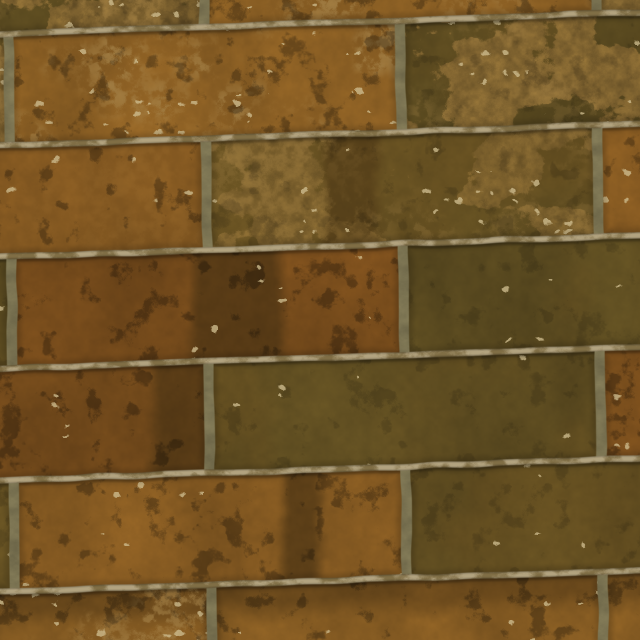
Write a three.js fragment shader that draws this texture.

```glsl
varying vec2 vUv;

float hash(vec2 p) {
  p = fract(p * vec2(0.1031, 0.1137));
  p += dot(p, p.yx + 33.33);
  return fract((p.x + p.y) * p.x * 17.0 + p.y * 9.0);
}

float noise(vec2 p) {
  vec2 i = floor(p), f = fract(p);
  f = f * f * (3.0 - 2.0 * f);
  return mix(mix(hash(i), hash(i + vec2(1, 0)), f.x),
             mix(hash(i + vec2(0, 1)), hash(i + vec2(1, 1)), f.x), f.y);
}

float fbm(vec2 p) {
  float sum = 0.0, amp = 0.5;
  for (int i = 0; i < 5; i++) {
    sum += amp * noise(p);
    p = p * 2.03 + 17.3;
    amp *= 0.5;
  }
  return sum;
}

// Small irregular flecks, one at most per cell
float chips(vec2 p, float density) {
  vec2 q = p * vec2(58.0, 64.0) + 0.7 * (vec2(fbm(p * 110.0), fbm(p * 110.0 + 40.0)) - 0.5);
  vec2 cell = floor(q);
  vec2 centre = 0.35 + 0.3 * vec2(hash(cell + 3.0), hash(cell + 71.0));
  float radius = 0.12 + 0.24 * hash(cell + 29.0);
  float dist = length((fract(q) - centre) * vec2(0.9, 1.2));
  return step(1.0 - density, hash(cell + 113.0)) * (1.0 - smoothstep(radius - 0.1, radius + 0.08, dist));
}

void main() {
  vec2 uv = vUv;
  vec2 size = vec2(0.612, 0.1743);

  // Slightly tilted running bond with uneven joints
  vec2 wobble = 0.003 * (vec2(noise(uv * 23.0), noise(uv * 19.0 + 50.0)) - 0.5);
  vec2 grid = uv + wobble + vec2(0.012, -0.034) * (uv.yx - 0.5) - vec2(0.019, 0.0924);
  grid /= size;
  float row = floor(grid.y);
  grid.x -= 0.5 * mod(row, 2.0);
  float col = floor(grid.x);
  vec2 local = fract(grid);
  vec2 edge = min(local, 1.0 - local) * size;
  vec2 seed = uv + vec2(col * 3.7, row * 5.3) + 20.0;

  // Glaze family and amount of wear of each tile
  float olive = mod(col + row + step(4.5, row), 2.0) * step(-0.5, row);
  float rust = exp(-0.6 * (row - 1.6) * (row - 1.6));
  float wear = smoothstep(2.8, 4.0, row + 0.6 * olive);
  if (row < 0.0 && col < 0.0) wear = 0.8;
  vec3 ochre = mix(vec3(0.54, 0.37, 0.14), vec3(0.46, 0.29, 0.105), rust);
  vec3 moss = mix(vec3(0.35, 0.29, 0.125), vec3(0.39, 0.31, 0.13), hash(vec2(col, row) + 9.0));
  vec3 color = mix(ochre, moss, olive);

  // Cloudy firing and vertical streaks
  float cloud = fbm(seed * vec2(9.0, 5.0));
  float grain = fbm(seed * 75.0);
  color *= 0.82 + 0.36 * cloud;
  color = mix(color, vec3(0.44, 0.33, 0.13), 0.35 * olive * smoothstep(0.4, 0.7, fbm(seed * 6.0 + 8.0)));

  // Dark band across the fired tiles
  float d = row - 1.0;
  float bandX = row < 0.5 ? 0.73 : 0.93 - 0.44 * d + 0.08 * d * d;
  float bandWidth = 0.045 + 0.065 * exp(-(row - 2.0) * (row - 2.0));
  float bandDist = abs(local.x - bandX + 0.05 * (fbm(seed * 14.0) - 0.5)) - bandWidth;
  float band = 1.0 - smoothstep(-0.02, 0.025, bandDist);
  band *= max(1.0 - olive, wear) * step(-0.5, row) * (1.0 - step(3.5, row));
  color = mix(color, vec3(0.29, 0.20, 0.075), 0.68 * band);
  if (row < 0.0) color *= 0.97 - 0.2 * smoothstep(0.62, 0.85, local.y + 0.3 * (cloud - 0.5));

  // Peeled tan patches on olive, powdery scuffs on ochre
  float peel = fbm(seed * vec2(9.0, 13.0) + 4.0) + 0.12 * (grain - 0.5);
  peel = smoothstep(0.48, 0.515, peel) * olive * wear * (1.0 - 0.7 * band);
  color = mix(color, vec3(0.53, 0.41, 0.20) * (0.8 + 0.4 * grain), 0.85 * peel);
  float scuff = smoothstep(0.42, 0.65, fbm(seed * 8.0 + 31.0)) * smoothstep(0.38, 0.62, grain);
  color = mix(color, vec3(0.63, 0.50, 0.28), 0.75 * scuff * wear * (1.0 - 0.6 * olive));
  float pits = smoothstep(0.58, 0.72, fbm(seed * 38.0 + 12.0));
  color = mix(color, color * 0.72, pits * (1.0 - 0.5 * olive));
  color *= 0.94 + 0.12 * grain;

  // Pale chips gathered in clusters
  float cluster = smoothstep(0.45, 0.8, noise(seed * 10.0));
  float chip = chips(seed, 0.008 + (0.03 + 0.16 * wear) * cluster);
  color = mix(color, vec3(0.80, 0.73, 0.55), 0.8 * chip);

  // Soft rim, with a shadow under the upper joint
  float rim = min(edge.x - 0.003, edge.y);
  color *= 0.86 + 0.14 * smoothstep(0.004, 0.018, rim);
  color *= 1.0 - 0.24 * (1.0 - smoothstep(0.006, 0.012, (1.0 - local.y) * size.y));

  // Grout: grey upright joints, brighter bed joints
  float upright = 1.0 - smoothstep(0.0065, 0.0095, edge.x);
  float bed = 1.0 - smoothstep(0.0035, 0.0065, edge.y);
  float dust = fbm(uv * vec2(45.0, 60.0));
  vec3 uprightColor = vec3(0.48, 0.45, 0.32) * (0.85 + 0.3 * dust);
  vec3 bedColor = mix(vec3(0.50, 0.43, 0.27), vec3(0.70, 0.64, 0.50), smoothstep(0.3, 0.65, dust));
  bedColor *= 1.0 - 0.25 * smoothstep(0.001, 0.006, edge.y);
  color = mix(color, uprightColor, upright);
  color = mix(color, bedColor, bed);

  gl_FragColor = vec4(color, 1.0);
}
```
